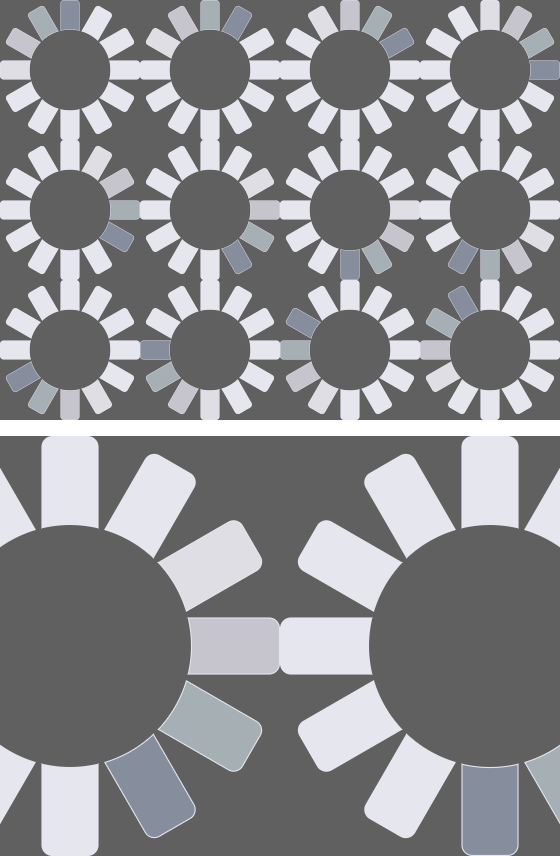
Top: the whole. Bottom: its middle third, enlarged.
Reproduce this pattern procedurally as a Shadertoy shader.

```glsl
// Sheet of twelve-spoke loading spinners, each one step further clockwise
#define COLUMNS 4.0
#define ROWS 3.0
#define SPOKES 12.0
#define HUB_RADIUS 0.288
#define SPOKE_END 0.5
#define SPOKE_HALF_WIDTH 0.068
#define CORNER_RADIUS 0.026
#define RIM_WIDTH 0.0026
#define BACKGROUND vec3(0.376)
#define PALE vec3(0.90, 0.90, 0.935)

const float TAU = 6.2831853;

float roundedBox(vec2 p, vec2 halfSize, float radius) {
    vec2 d = abs(p) - halfSize + radius;
    return length(max(d, 0.0)) + min(max(d.x, d.y), 0.0) - radius;
}

float coverage(float dist, float pixel) {
    return clamp(0.5 - dist / pixel, 0.0, 1.0);
}

// Colour by the number of steps behind the leading spoke
vec3 trailColor(float age) {
    if (age < 0.5) return vec3(0.525, 0.555, 0.615);
    if (age < 1.5) return vec3(0.65, 0.685, 0.705);
    if (age < 2.5) return vec3(0.775, 0.77, 0.80);
    if (age < 3.5) return vec3(0.87, 0.87, 0.895);
    return PALE;
}

void mainImage(out vec4 fragColor, in vec2 fragCoord) {
    vec2 grid = vec2(COLUMNS, ROWS);
    vec2 uv = fragCoord / iResolution.xy * grid;
    vec2 cell = floor(uv);
    vec2 p = fract(uv) - 0.5;
    float pixel = ROWS / iResolution.y;

    // Frames run left to right, from the top row down
    float frame = cell.x + COLUMNS * (ROWS - 1.0 - cell.y);

    // Nearest spoke, counted clockwise from the top, turned upright
    float stepAngle = TAU / SPOKES;
    float spoke = floor(atan(p.x, p.y) / stepAngle + 0.5);
    float c = cos(spoke * stepAngle), s = sin(spoke * stepAngle);
    vec2 q = vec2(c * p.x - s * p.y, s * p.x + c * p.y);

    // Rounded bar running out from the centre, cut by the hub
    float halfLength = 0.5 * SPOKE_END;
    float bar = roundedBox(q - vec2(0.0, halfLength),
                           vec2(SPOKE_HALF_WIDTH, halfLength), CORNER_RADIUS);
    float shape = max(bar, HUB_RADIUS - length(p));

    // Pale spoke first, its tint laid just inside the rim
    float age = mod(frame - spoke + SPOKES, SPOKES);
    vec3 color = mix(BACKGROUND, PALE, coverage(shape, pixel));
    color = mix(color, trailColor(age), coverage(shape + RIM_WIDTH, pixel));

    fragColor = vec4(color, 1.0);
}
```
